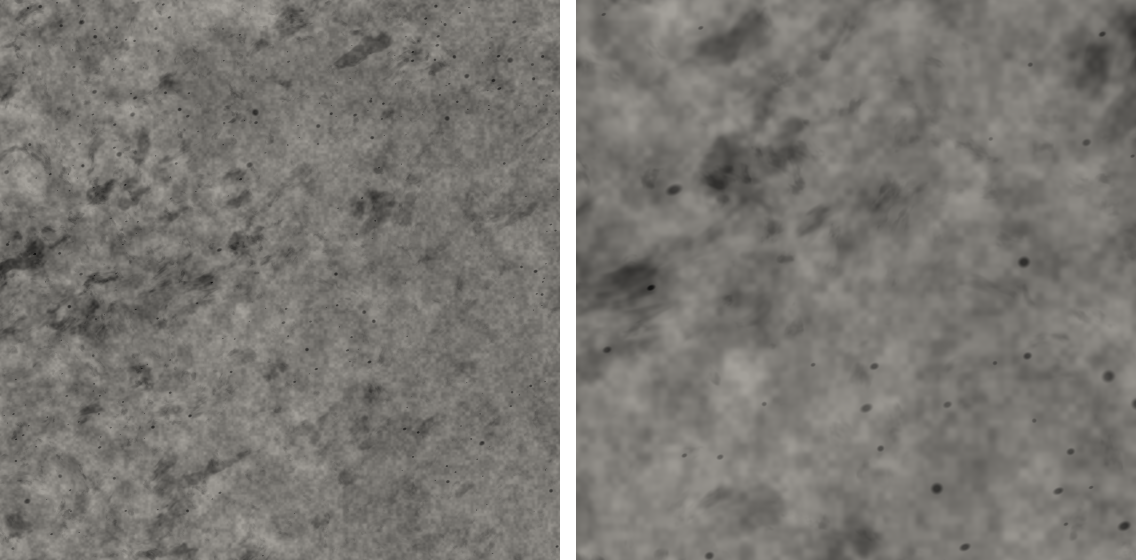
Left: the whole. Right: its middle third, enlarged.
Give the GLSL for this texture, as a three.js fragment shader.

```glsl
#define BASE_TONE 0.477
#define CLOUD_AMOUNT 0.20
#define MOTTLE_AMOUNT 0.27
#define GRAIN_AMOUNT 0.15
#define STAIN_AMOUNT 0.13
#define FLECK_AMOUNT 0.15
#define PIT_AMOUNT 0.24
#define PIT_SHARE 0.17
#define STONE_TINT vec3(1.0, 0.980, 0.942)

varying vec2 vUv;

float hash(vec2 p) {
  vec3 q = fract(vec3(p.xyx) * 0.1031);
  q += dot(q, q.yzx + 33.33);
  return fract((q.x + q.y) * q.z);
}

vec2 hash2(vec2 p) {
  return vec2(hash(p + 17.3), hash(p + 61.7));
}

float noise(vec2 p) {
  vec2 cell = floor(p);
  vec2 f = fract(p);
  f = f * f * f * (f * (f * 6.0 - 15.0) + 10.0);
  float low = mix(hash(cell), hash(cell + vec2(1.0, 0.0)), f.x);
  float high = mix(hash(cell + vec2(0.0, 1.0)), hash(cell + 1.0), f.x);
  return mix(low, high, f.y);
}

// Layered noise, each octave turned to hide the grid
float fbm(vec2 p) {
  float sum = 0.0;
  float weight = 0.533;
  for (int i = 0; i < 4; i++) {
    sum += weight * noise(p);
    p = mat2(1.6, 1.2, -1.2, 1.6) * p + 7.7;
    weight *= 0.5;
  }
  return sum;
}

// Soft round patch, 1 at its centre
float blob(vec2 p, vec2 centre, vec2 size) {
  vec2 d = (p - centre) / size;
  return exp(-dot(d, d));
}

// Scattered oval holes, at most one per cell
float pits(vec2 uv, float cells, float share) {
  vec2 p = uv * cells;
  vec2 home = floor(p);
  float cover = 0.0;
  for (int y = -1; y <= 1; y++) {
    for (int x = -1; x <= 1; x++) {
      vec2 cell = home + vec2(float(x), float(y));
      vec2 d = p - cell - 0.15 - 0.7 * hash2(cell);
      d = vec2(d.x + 0.4 * d.y, d.y - 0.4 * d.x);
      d.y *= 1.0 + 0.6 * hash(cell + 5.1);
      float size = hash(cell + 9.4);
      float radius = 0.07 + 0.12 * size * size;
      float present = step(hash(cell + 2.9), share);
      float hole = 1.0 - smoothstep(radius * 0.4, radius * 1.5, length(d));
      cover = max(cover, present * hole * (0.5 + 0.5 * size));
    }
  }
  return cover;
}

void main() {
  vec2 uv = vUv;
  vec2 warp = vec2(fbm(uv * 9.0), fbm(uv * 9.0 + 31.0)) - 0.5;
  vec2 bent = uv + 0.05 * warp;

  // Rough worn side on the left, smoother on the right
  float rough = 1.0 - smoothstep(0.25, 0.75, uv.x + 0.8 * warp.x - 0.15 * uv.y);

  // Broad clouds, mid-sized mottling and fine grain
  float cloud = fbm(bent * 4.0 + 3.0) - 0.5;
  float mottle = fbm(bent * 30.0 + 11.0) - 0.5;
  float grain = 0.6 * noise(uv * 115.0) + 0.4 * noise(uv * 210.0 + 40.0) - 0.5;
  float tone = BASE_TONE + CLOUD_AMOUNT * cloud * mix(0.6, 1.0, rough);
  tone += MOTTLE_AMOUNT * mottle * mix(0.55, 1.15, rough);
  tone += GRAIN_AMOUNT * grain;

  // Dark stains with ragged edges, and pale bloom beside them
  float stain = blob(bent, vec2(0.40, 0.81), vec2(0.10, 0.07));
  stain += 0.7 * blob(bent, vec2(0.56, 0.87), vec2(0.10, 0.08));
  stain += blob(bent, vec2(0.98, 0.64), vec2(0.035, 0.03));
  stain += 0.5 * blob(bent, vec2(0.93, 0.34), vec2(0.03, 0.06));
  float bloom = blob(bent, vec2(0.27, 0.83), vec2(0.06, 0.13));
  bloom += blob(bent, vec2(0.45, 0.98), vec2(0.07, 0.04));
  bloom += 0.7 * blob(bent, vec2(0.26, 0.65), vec2(0.05, 0.04));
  tone -= STAIN_AMOUNT * stain * (0.65 + 2.0 * mottle);
  tone += 0.06 * bloom;

  // Dark flecks, drawn out along a rising diagonal
  vec2 along = vec2(0.85 * bent.x + 0.53 * bent.y, 0.85 * bent.y - 0.53 * bent.x);
  float fleck = smoothstep(0.60, 0.82, fbm(along * vec2(18.0, 30.0) + 23.0));
  float speck = smoothstep(0.64, 0.88, fbm(bent * 62.0 + 50.0));
  tone -= FLECK_AMOUNT * (fleck + 0.6 * speck) * mix(0.6, 1.1, rough);

  // Pits gather towards the top
  float share = PIT_SHARE * smoothstep(0.25, 0.7, fbm(uv * 5.0 + 70.0));
  share *= mix(0.5, 1.5, uv.y);
  float pit = max(pits(uv, 32.0, share * 0.5), pits(uv + 3.0, 52.0, share));
  tone -= PIT_AMOUNT * pit;

  gl_FragColor = vec4(STONE_TINT * clamp(tone, 0.08, 0.64), 1.0);
}
```
